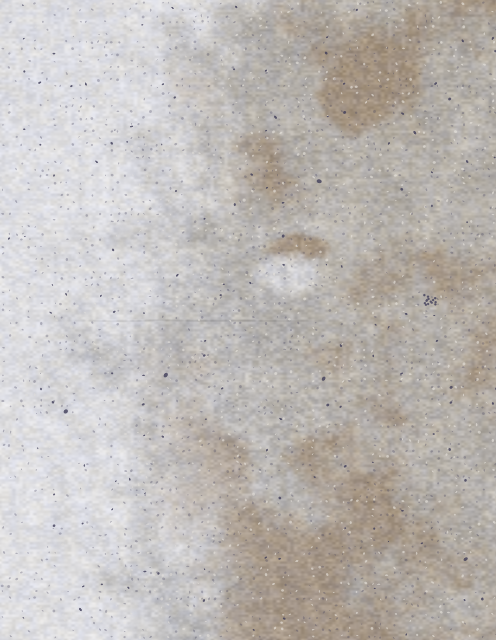
Reproduce this texture procedurally as a Shadertoy shader.

```glsl
// Weathered concrete: pale worn side, rust stains, fine grit and dark specks.
#define PALE_COLOR  vec3(0.865, 0.865, 0.880)
#define GRAY_COLOR  vec3(0.735, 0.732, 0.738)
#define WARM_COLOR  vec3(0.695, 0.672, 0.640)
#define RUST_COLOR  vec3(0.590, 0.500, 0.405)
#define SPECK_COLOR vec3(0.250, 0.240, 0.350)
#define CHIP_COLOR  vec3(0.910, 0.895, 0.870)
#define GRAIN_SCALE 230.0
#define GRAIN_CONTRAST 0.17
#define MOTTLE_CONTRAST 0.13
#define RUST_AMOUNT 0.62

float hash(vec2 p) {
    return fract(sin(dot(p, vec2(127.1, 311.7))) * 43758.5453);
}

float noise(vec2 p) {
    vec2 i = floor(p), f = fract(p);
    f = f * f * (3.0 - 2.0 * f);
    float low = mix(hash(i), hash(i + vec2(1, 0)), f.x);
    float high = mix(hash(i + vec2(0, 1)), hash(i + vec2(1, 1)), f.x);
    return mix(low, high, f.y);
}

float fbm(vec2 p) {
    float sum = 0.0, amp = 0.5;
    for (int i = 0; i < 6; i++) {
        sum += amp * noise(p);
        p = mat2(0.8, 0.6, -0.6, 0.8) * p * 2.03 + 17.3;
        amp *= 0.53;
    }
    return sum;
}

// One randomly turned oval per cell, kept inside its cell.
float specks(vec2 p, float scale, float share, float size, float seed) {
    vec2 q = p * scale, id = floor(q) + seed;
    float radius = size * mix(0.45, 1.0, hash(id + 3.7));
    vec2 center = 0.3 + 0.4 * vec2(hash(id + 11.3), hash(id + 23.9));
    float angle = 6.2832 * hash(id + 31.1);
    vec2 d = mat2(cos(angle), sin(angle), -sin(angle), cos(angle)) * (fract(q) - center);
    d.y *= 1.0 + hash(id + 41.7);
    float blur = 0.7 * scale / iResolution.y;
    float oval = 1.0 - smoothstep(radius - blur, radius + blur, length(d));
    return oval * step(hash(id + 53.3), share);
}

// Soft round stain with a ragged outline.
float stain(vec2 p, vec2 center, vec2 size, float ragged) {
    return 1.0 - smoothstep(0.55, 1.15, length((p - center) / size) + ragged);
}

// Small crumbly cluster of dark grit.
float cluster(vec2 p, vec2 center) {
    float cover = 0.0, blur = 0.7 / iResolution.y;
    for (float i = 0.0; i < 14.0; i++) {
        vec2 offset = vec2(hash(vec2(i, 2.0)), hash(vec2(i, 9.0))) - 0.5;
        float d = length(p - center - offset * vec2(0.019, 0.016));
        cover = max(cover, 1.0 - smoothstep(0.0018 - blur, 0.0018 + blur, d));
    }
    return cover;
}

void mainImage(out vec4 fragColor, in vec2 fragCoord) {
    vec2 p = fragCoord / iResolution.y;
    vec2 uv = fragCoord / iResolution.xy;
    float broad = fbm(p * 4.0 + 5.0) - 0.5;
    float ragged = fbm(p * 22.0 + 40.0) - 0.5;

    // Broad tones: worn pale left side, warm upper right.
    float edge = 0.21 + 0.65 * (uv.y - 0.43) * (uv.y - 0.43);
    float pale = smoothstep(-0.24, 0.17, edge - uv.x + 0.35 * broad + 0.28 * ragged);
    float warm = smoothstep(0.25, 0.85, uv.x + 0.45 * (uv.y - 0.5) + 0.5 * broad);
    vec3 color = mix(GRAY_COLOR, WARM_COLOR, 0.75 * warm);
    color = mix(color, PALE_COLOR, pale);
    color += MOTTLE_CONTRAST * (0.5 * broad + ragged) * (1.0 - 0.6 * pale);

    // Rust gathers to the right, near the top and bottom.
    float zone = smoothstep(0.22, 0.75, uv.x) * (0.55 + 0.45 * cos(6.2832 * (uv.y - 0.03)));
    float rust = smoothstep(0.56, 0.85, fbm(p * 7.0 + 61.0) + 0.22 * zone + 0.25 * ragged);
    rust *= smoothstep(0.15, 0.6, uv.x);
    rust = max(rust, stain(p, vec2(0.475, 0.614), vec2(0.065, 0.026), 1.5 * ragged));
    color = mix(color, RUST_COLOR, RUST_AMOUNT * rust);

    // Bare pale patch under the central stain.
    float bare = stain(p, vec2(0.452, 0.572), vec2(0.060, 0.034), 1.3 * ragged);
    color = mix(color, PALE_COLOR, 0.7 * bare);

    // Sandy grain, slightly drawn out sideways, with faint brushed lines.
    float grain = noise(p * GRAIN_SCALE * vec2(0.8, 1.15)) - 0.5;
    grain += 0.6 * (noise(p * GRAIN_SCALE * 0.45 + 90.0) - 0.5);
    float brushed = noise(p * vec2(14.0, 210.0)) - 0.5;
    color += GRAIN_CONTRAST * (0.6 * grain + 0.16 * brushed) * (1.0 - 0.3 * pale);
    float tint = noise(p * 95.0 + 130.0) - 0.5;
    color += vec3(-0.025, -0.012, 0.035) * tint;

    // Hairline joint across the middle.
    float joint = abs(p.y - 0.499 - 0.004 * (noise(p * vec2(16.0, 1.0)) - 0.5));
    float reach = smoothstep(0.08, 0.25, uv.x) * (1.0 - smoothstep(0.5, 0.72, uv.x));
    color -= 0.055 * reach * (1.0 - smoothstep(0.0006, 0.0024, joint));

    // Light chips, bluish grit, then a few dark stones.
    float chips = specks(p, 85.0, 0.22, 0.21, 7.0);
    color = mix(color, CHIP_COLOR, 0.6 * chips * (1.0 - 0.5 * pale));
    float grit = specks(p, 100.0, 0.20, 0.24, 171.0);
    color = mix(color, SPECK_COLOR, 0.30 * grit);
    float stones = max(specks(p, 42.0, 0.10, 0.11, 311.0), specks(p, 13.0, 0.07, 0.06, 503.0));
    stones = max(stones, cluster(p, vec2(0.672, 0.531)));
    color = mix(color, SPECK_COLOR, 0.8 * stones);

    fragColor = vec4(clamp(color, 0.0, 1.0), 1.0);
}
```
